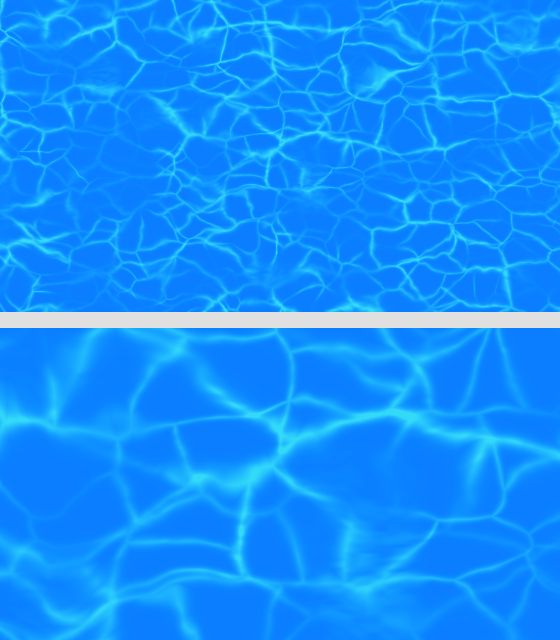
Top: the whole. Bottom: its middle third, enlarged.
Write a WebGL 2 fragment shader that draws this texture.

```glsl
#version 300 es
precision highp float;

uniform vec2 u_resolution;
out vec4 fragColor;

// Sizes are in canvas heights, frequencies in features per canvas height.
const vec2 MAIN_CELLS = vec2(5.6, 8.6);
const vec2 FINE_CELLS = vec2(9.0, 14.0);
const float MAIN_WIDTH = 0.0072;
const float FINE_WIDTH = 0.0050;
const float MAIN_GAIN = 0.88;
const float FINE_GAIN = 0.60;
const float PATCH_SPREAD = 1.6;
const float GRAIN = 0.22;
const vec3 DEEP_BLUE = vec3(0.04, 0.495, 1.0);
const vec3 BRIGHT_CYAN = vec3(0.20, 0.85, 0.97);

vec2 hash2(vec2 p) {
    vec3 q = fract(vec3(p.xyx) * vec3(0.1031, 0.1030, 0.0973));
    q += dot(q, q.yzx + 33.33);
    return fract((q.xx + q.yz) * q.zy);
}

// Two independent channels of smooth value noise.
vec2 noise2(vec2 p) {
    vec2 cell = floor(p);
    vec2 f = fract(p);
    f = f * f * f * (f * (f * 6.0 - 15.0) + 10.0);
    vec2 low = mix(hash2(cell), hash2(cell + vec2(1, 0)), f.x);
    vec2 high = mix(hash2(cell + vec2(0, 1)), hash2(cell + vec2(1, 1)), f.x);
    return mix(low, high, f.y);
}

// Bends straight cell borders into wavering filaments.
vec2 ripple(vec2 p) {
    vec2 bend = 0.065 * (noise2(p * 6.0 + 17.0) - 0.5);
    bend += 0.026 * (noise2(p * 15.0 + 41.0) - 0.5);
    bend += 0.008 * (noise2(p * 38.0 + 73.0) - 0.5);
    return p + bend;
}

// Distance to the nearest Voronoi border, in canvas heights.
float borderDistance(vec2 p, vec2 cells, float seed) {
    vec2 q = p * cells + seed;
    vec2 home = floor(q);
    vec2 f = q - home;
    vec2 nearestCell = vec2(0.0);
    vec2 nearest = vec2(8.0);
    for (int y = -1; y <= 1; y++) {
        for (int x = -1; x <= 1; x++) {
            vec2 cell = vec2(x, y);
            vec2 offset = cell + hash2(home + cell) - f;
            if (dot(offset, offset) < dot(nearest, nearest)) {
                nearest = offset;
                nearestCell = cell;
            }
        }
    }
    float dist = 8.0;
    for (int y = -2; y <= 2; y++) {
        for (int x = -2; x <= 2; x++) {
            vec2 cell = nearestCell + vec2(x, y);
            vec2 offset = cell + hash2(home + cell) - f;
            vec2 across = offset - nearest;
            if (dot(across, across) > 0.0001) {
                vec2 normal = normalize(across);
                float d = dot(0.5 * (offset + nearest), normal);
                dist = min(dist, d / length(normal * cells));
            }
        }
    }
    return max(dist, 0.0);
}

// Bright core with a soft falloff.
float filament(float dist, float width) {
    return exp(-pow(dist / width, 1.5));
}

void main() {
    vec2 p = gl_FragCoord.xy / u_resolution.y;
    vec2 warped = ripple(p);

    // Slow variation of brightness and width along the net
    vec2 vary = smoothstep(0.15, 0.85, noise2(p * vec2(7.0, 9.0) + 5.0));
    vec2 fade = smoothstep(0.2, 0.8, noise2(p * vec2(9.0, 12.0) + 90.0));
    float glow = smoothstep(0.70, 0.95, noise2(p * vec2(6.0, 8.0) + 130.0).x);
    float spread = 1.0 + PATCH_SPREAD * glow;

    // Main and fine nets of light
    float mainWidth = MAIN_WIDTH * mix(0.65, 1.25, vary.y) * spread;
    float fineWidth = FINE_WIDTH * mix(0.7, 1.3, fade.y) * spread;
    float mainNet = filament(borderDistance(warped, MAIN_CELLS, 11.0), mainWidth);
    float fineNet = filament(borderDistance(warped, FINE_CELLS, 57.0), fineWidth);
    mainNet *= MAIN_GAIN * mix(0.22, 1.0, vary.x);
    fineNet *= FINE_GAIN * mix(0.08, 1.0, fade.x);
    float light = mainNet + fineNet * (1.0 - 0.5 * mainNet);

    // Fibrous grain inside the light
    float fibre = noise2(warped * vec2(60.0, 130.0) + 200.0).x;
    light *= 1.0 + GRAIN * (fibre - 0.5) * 2.0;
    light += 0.16 * glow * fibre;
    light = clamp(light, 0.0, 1.0);

    vec3 blend = vec3(pow(light, 1.4), light, light * light * light);
    fragColor = vec4(mix(DEEP_BLUE, BRIGHT_CYAN, blend), 1.0);
}
```
